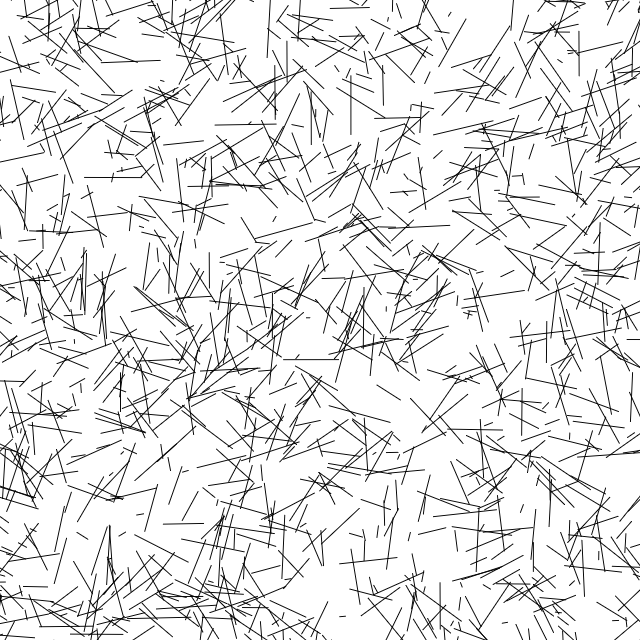
Give the GLSL for this pattern, as a Shadertoy shader.

```glsl
// Thin black straight strokes of random length and direction scattered on white.

const vec3 PAPER = vec3(1.0);
const vec3 INK = vec3(0.0);
const float CELLS = 18.0;          // grid cells across the canvas
const int SLOTS = 10;              // most strokes centred in one cell
const float FILL_MIN = 0.10;       // chance that a slot is used, sparse cell
const float FILL_MAX = 0.62;       // same, crowded cell
const float LENGTH_MIN = 0.005;    // stroke lengths, in canvas units
const float LENGTH_MAX = 0.100;    // must stay below two cell widths
const float STROKE_WIDTH = 0.00148;
const float ALIGNED_SHARE = 0.3;   // strokes that follow their cell's direction
const float ALIGNED_SPREAD = 0.5;  // angular scatter of those, in radians
const float PI = 3.14159265;

// Integer hash giving four random values from 0 to 1.
vec4 hash4(ivec2 cell, int index) {
    uvec4 v = uvec4(cell.x + 64, cell.y + 64, index, 17);
    v = v * 1664525u + 1013904223u;
    for (int i = 0; i < 2; i++) {
        v.x += v.y * v.w;
        v.y += v.z * v.x;
        v.z += v.x * v.y;
        v.w += v.y * v.z;
        v ^= v >> 16u;
    }
    return vec4(v >> 8u) / 16777216.0;
}

// Distance to a segment given by its centre, unit direction and half length.
float segmentDistance(vec2 p, vec2 centre, vec2 direction, float halfLength) {
    vec2 q = p - centre;
    float along = clamp(dot(q, direction), -halfLength, halfLength);
    return length(q - direction * along);
}

// Share of paper left uncovered by the strokes of one cell.
float cellPaper(vec2 p, ivec2 cell, float pixel) {
    vec4 cellRandom = hash4(cell, 0);
    float fill = mix(FILL_MIN, FILL_MAX, cellRandom.x);
    float paper = 1.0;
    for (int i = 1; i <= SLOTS; i++) {
        vec4 presence = hash4(cell, 2 * i);
        if (presence.x > fill) continue;
        vec4 shape = hash4(cell, 2 * i + 1);

        float angle = shape.z * PI;
        if (presence.y < ALIGNED_SHARE) {
            angle = cellRandom.y * PI + (shape.z - 0.5) * ALIGNED_SPREAD;
        }
        vec2 centre = (vec2(cell) + shape.xy) / CELLS;
        vec2 direction = vec2(cos(angle), sin(angle));
        float halfLength = 0.5 * mix(LENGTH_MIN, LENGTH_MAX, shape.w);

        float d = segmentDistance(p, centre, direction, halfLength);
        paper *= 1.0 - clamp((0.5 * STROKE_WIDTH - d) / pixel + 0.5, 0.0, 1.0);
    }
    return paper;
}

void mainImage(out vec4 fragColor, in vec2 fragCoord) {
    float pixel = 1.0 / min(iResolution.x, iResolution.y);
    vec2 p = fragCoord * pixel;
    ivec2 home = ivec2(floor(p * CELLS));

    // Strokes reach at most into the neighbouring cells.
    float paper = 1.0;
    for (int y = -1; y <= 1; y++) {
        for (int x = -1; x <= 1; x++) {
            paper *= cellPaper(p, home + ivec2(x, y), pixel);
        }
    }
    fragColor = vec4(mix(INK, PAPER, paper), 1.0);
}
```
